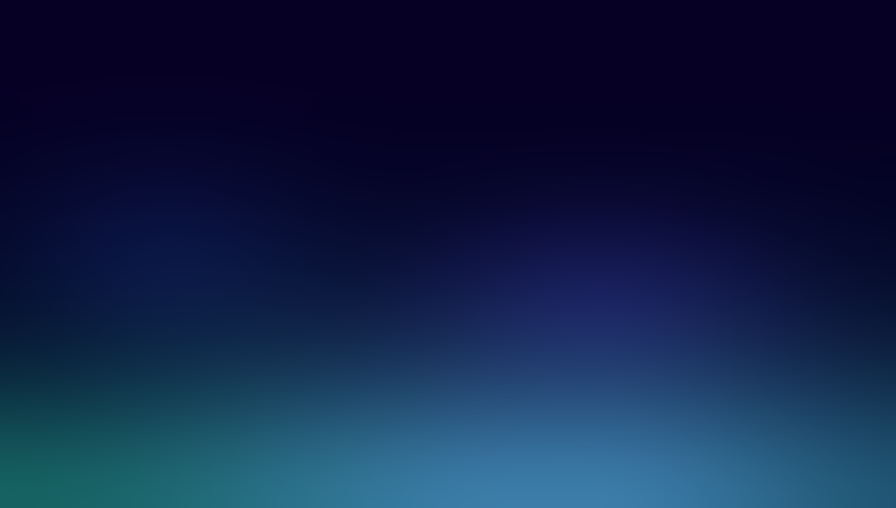
Write a Shadertoy shader that draws this background.

```glsl
// Deep night sky with a teal-to-blue horizon light and two soft indigo glows.

// Bell-shaped falloff around a centre, with a separate radius per axis.
float glow(vec2 p, vec2 centre, vec2 radius) {
    vec2 d = (p - centre) / radius;
    return exp(-dot(d, d));
}

// Horizon tint: teal at the left, bright blue right of centre, dim blue at the right.
vec3 horizonColor(float x) {
    vec3 teal = vec3(0.085, 0.385, 0.385);
    vec3 blue = vec3(0.235, 0.490, 0.665);
    vec3 dusk = vec3(0.122, 0.330, 0.445);
    vec3 tint = mix(teal, blue, smoothstep(0.0, 0.6, x));
    return mix(tint, dusk, smoothstep(0.65, 1.05, x));
}

void mainImage(out vec4 fragColor, in vec2 fragCoord) {
    vec2 uv = fragCoord / iResolution.xy;

    // Night sky, turning from navy to violet with height
    vec3 color = mix(vec3(0.008, 0.018, 0.138), vec3(0.021, 0.0, 0.140),
                     smoothstep(0.45, 0.85, uv.y));

    // Light rising from the lower edge, lower on the left
    float reach = mix(0.27, 0.30, smoothstep(0.0, 0.35, uv.x));
    float rise = uv.y / reach;
    color = mix(color, horizonColor(uv.x), exp(-rise * rise));

    // Indigo glow on the right, navy glow on the left
    color += vec3(0.060, 0.050, 0.155) * glow(uv, vec2(0.67, 0.42), vec2(0.21, 0.18));
    color += vec3(0.026, 0.052, 0.112) * glow(uv, vec2(0.18, 0.49), vec2(0.18, 0.20));

    fragColor = vec4(color, 1.0);
}
```
